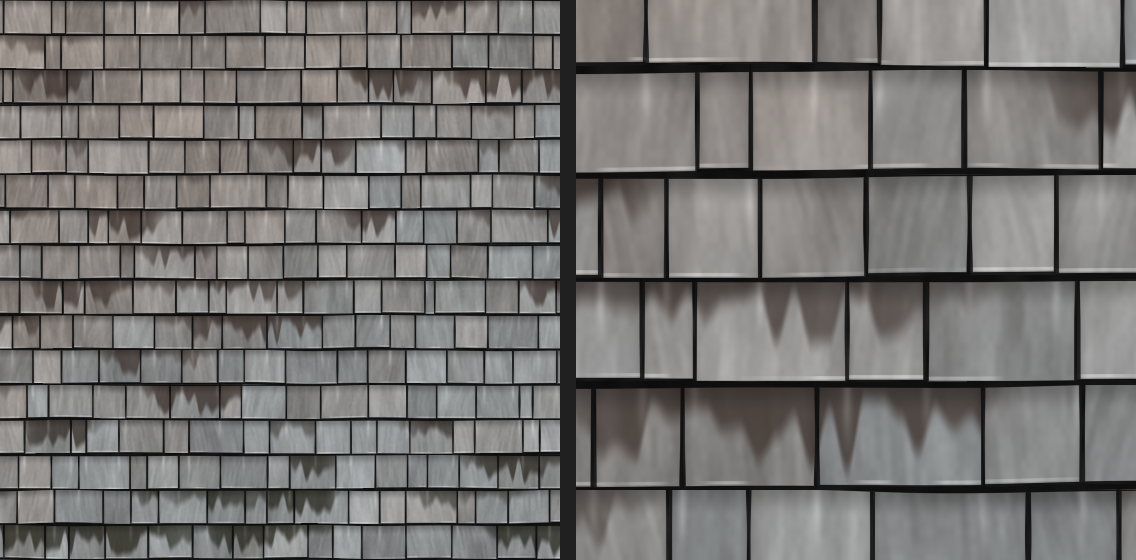
Left: the whole. Right: its middle third, enlarged.
Reproduce this texture procedurally as a Shadertoy shader.

```glsl
const float ROWS = 16.0;
const float MEAN_PER_ROW = 15.5;      // shingles across one course
const float JOINT_JITTER = 0.76;      // 0 = equal widths, 1 = wildly uneven
const float JOINT_HALF_WIDTH = 0.0016;
const float SHADOW_HEIGHT = 0.0034;   // dark line under each butt edge
const float BUTT_UNEVENNESS = 0.0022;
const float COURSE_SHIFT = 0.04;      // lowest butt edge, in courses
const vec3 PALE_WOOD = vec3(0.635, 0.635, 0.632);
const vec3 DARK_WOOD = vec3(0.435, 0.430, 0.425);
const vec3 GAP = vec3(0.045, 0.045, 0.048);
const vec3 BROWN_STAIN = vec3(0.23, 0.185, 0.165);
const vec3 MOSS_STAIN = vec3(0.14, 0.14, 0.10);
const vec3 WARM_TINT = vec3(1.045, 0.985, 0.950);
const vec3 COOL_TINT = vec3(0.975, 1.000, 1.015);

struct Shingle {
    float id;      // random value of this shingle
    float left;    // distance to the left joint, canvas units
    float right;   // distance to the right joint
};

float hash(vec2 p) {
    vec3 q = fract(vec3(p.xyx) * 0.1031);
    q += dot(q, q.yzx + 33.33);
    return fract((q.x + q.y) * q.z);
}

float noise(vec2 p) {
    vec2 i = floor(p), f = fract(p);
    f = f * f * (3.0 - 2.0 * f);
    return mix(mix(hash(i), hash(i + vec2(1, 0)), f.x),
               mix(hash(i + vec2(0, 1)), hash(i + vec2(1, 1)), f.x), f.y);
}

float jointAt(float cell, float row, float count) {
    return cell + JOINT_JITTER * hash(vec2(mod(cell, count), row * 7.0 + 3.0));
}

// Find the shingle of a course that covers x
Shingle shingleAt(float x, float row) {
    float count = floor(MEAN_PER_ROW + hash(vec2(row, 91.0)));
    float p = x * count - hash(vec2(row, 17.0));
    float cell = floor(p);
    if (p < jointAt(cell, row, count)) cell -= 1.0;
    float left = p - jointAt(cell, row, count);
    float right = jointAt(cell + 1.0, row, count) - p;
    return Shingle(hash(vec2(mod(cell, count) + 40.0, row * 3.0 + 11.0)), left / count, right / count);
}

float band(float d, float halfWidth, float px) {
    return 1.0 - smoothstep(halfWidth - px, halfWidth + px, d);
}

void mainImage(out vec4 fragColor, in vec2 fragCoord) {
    vec2 uv = fragCoord / iResolution.xy;
    float px = 0.7 / iResolution.y;
    float course = uv.y * ROWS - COURSE_SHIFT + 0.05 * (noise(vec2(uv.x * 9.0, floor(uv.y * ROWS))) - 0.5);
    float row = floor(course);
    float rise = course - row;                  // 0 at the butt, 1 under the next course
    Shingle s = shingleAt(uv.x, row);
    Shingle above = shingleAt(uv.x, row + 1.0);
    float seed = s.id * 57.0;

    // Vertical grain, slanted and bowed differently on each shingle
    float slant = fract(seed) - 0.5;
    float gx = uv.x + 0.022 * slant * rise + 0.010 * slant * rise * rise;
    float fine = noise(vec2(gx * 230.0 + seed, course * 2.5));
    float coarse = noise(vec2(gx * 75.0 + seed, course * 0.9));
    float blotch = noise(uv * vec2(34.0, 24.0) + seed);
    float speck = noise(uv * vec2(300.0, 200.0));

    // Weathered base tone, browner at upper left
    float tone = 0.17 + 0.62 * fract(s.id * 13.7) + 0.34 * (fine - 0.5)
               + 0.34 * (coarse - 0.5) + 0.30 * (blotch - 0.5) + 0.12 * (speck - 0.5)
               + 0.24 * (noise(uv * 4.0 + 5.0) - 0.5) + 0.15;
    vec3 color = mix(DARK_WOOD, PALE_WOOD, tone);
    float region = smoothstep(-0.25, 0.85, uv.y - 0.65 * uv.x);
    color *= mix(COOL_TINT, WARM_TINT, clamp(region + 0.7 * (fract(seed * 3.1) - 0.5), 0.0, 1.0));

    // Ragged stains bleeding down from the upper course
    float patches = smoothstep(0.48, 0.82, noise(vec2(uv.x * 9.0, row * 1.7 + 2.0)) + 0.22 * (fract(seed * 5.3) - 0.5));
    float reach = patches * (0.12 + 0.75 * noise(vec2(uv.x * 95.0, row * 5.0)));
    float stain = patches * smoothstep(-0.12, 0.16, reach - (0.95 - rise));
    vec3 stainColor = mix(MOSS_STAIN, BROWN_STAIN, smoothstep(0.10, 0.32, uv.y));
    color = mix(color, stainColor, 0.72 * stain);

    // Pale runs below the joints of the upper course
    float run = exp(-pow(min(above.left, above.right) / 0.0028, 2.0));
    run *= smoothstep(0.25, 0.90, rise) * (0.35 + 0.65 * noise(vec2(uv.x * 60.0, row)));
    color += 0.16 * run;

    // Soft shade under the upper course and beside joints
    float side = min(s.left, s.right);
    color *= 1.0 - 0.24 * smoothstep(0.68, 0.97, rise);
    color *= 1.0 - 0.20 * exp(-side / 0.0025);

    // Bright worn butt edge
    float butt = rise / ROWS - BUTT_UNEVENNESS * fract(seed * 7.9);
    float worn = smoothstep(0.25, 0.80, noise(vec2(uv.x * 45.0, row * 3.0 + 8.0)));
    color += 0.15 * worn * band(abs(butt - 0.0018), 0.0010, px);

    // Open joints and cast shadow line
    float jointWidth = JOINT_HALF_WIDTH * (0.65 + 0.6 * noise(vec2(uv.x * 30.0, course * 2.0)));
    float joint = band(side, jointWidth, px) * (0.76 + 0.24 * fine);
    float shadow = max(band((1.0 - rise) / ROWS, SHADOW_HEIGHT, px), band(butt, 0.0, px));
    color = mix(color, GAP, max(joint, shadow * (0.88 + 0.12 * coarse)));

    fragColor = vec4(clamp(color, 0.0, 1.0), 1.0);
}
```
